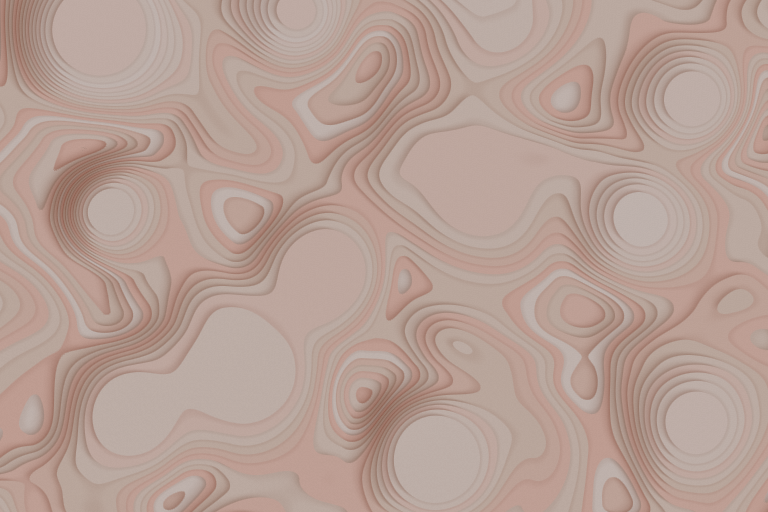
Reproduce this background procedurally as a WebGL 2 fragment shader.

```glsl
#version 300 es
precision highp float;
// Layered paper relief: a warped noise height field, with scattered flat round
// plateaus blended in, is cut into stacked sheets. Each sheet gets a blush or
// beige tone and casts a soft brown shadow on the sheets below it.

uniform vec2 u_resolution;
out vec4 fragColor;

float hash(vec2 p) {
    return fract(sin(dot(p, vec2(127.1, 311.7))) * 43758.5);
}

vec2 hash2(vec2 p) {
    return vec2(hash(p), hash(p + 37.3));
}

// Dot product of a random unit gradient with the offset from its corner
float corner(vec2 cell, vec2 offset) {
    float angle = 6.2832 * hash(cell);
    return dot(vec2(cos(angle), sin(angle)), offset);
}

float gradientNoise(vec2 p) {
    vec2 i = floor(p), f = p - i;
    vec2 u = f * f * f * (f * (f * 6.0 - 15.0) + 10.0);
    vec2 e = vec2(1, 0);
    return mix(mix(corner(i, f), corner(i + e, f - e), u.x),
               mix(corner(i + e.yx, f - e.yx), corner(i + 1.0, f - 1.0), u.x), u.y);
}

// Terrain height, measured in sheets
float height(vec2 p) {
    vec2 warp = vec2(gradientNoise(p * 3.0 + 8.0), gradientNoise(p * 3.0 + 41.0));
    vec2 q = p + 0.09 * warp;
    float h = 10.0 + 13.0 * gradientNoise(q * 3.7 + 3.0)
                   + 3.0 * gradientNoise(q * 7.0 + 19.0);

    // Round plateaus on a jittered grid, flat inside and sloping outside
    const float CELL = 0.36;
    vec2 home = floor(p / CELL);
    for (int y = -1; y <= 1; y++) {
        for (int x = -1; x <= 1; x++) {
            vec2 id = home + vec2(x, y);
            vec2 center = (id + 0.2 + 0.6 * hash2(id + 5.0)) * CELL;
            float size = hash(id + 71.0);
            float radius = mix(0.018, 0.075, size);
            float reach = radius + mix(0.10, 0.20, hash(id + 13.0));
            float top = floor(mix(15.0, 23.0, hash(id + 29.0))) + 0.5;
            float d = distance(p + 0.012 * warp, center);
            float slope = 1.0 - smoothstep(0.0, 1.0, (d - radius) / (reach - radius));
            h = mix(h, top, slope);
        }
    }
    return h;
}

vec3 sheetColor(float level) {
    vec3 pale = vec3(0.745, 0.697, 0.677);
    vec3 blush = vec3(0.743, 0.611, 0.568);
    vec3 sand = vec3(0.722, 0.648, 0.607);
    float pick = hash(vec2(level, 3.0));
    float wave = 0.5 + 0.5 * sin(level * 1.7);
    vec3 tone = mix(mix(blush, sand, smoothstep(0.2, 0.6, pick)), pale,
                    smoothstep(0.45, 0.95, 0.5 * pick + 0.5 * wave));
    return mix(tone, pale, smoothstep(15.0, 18.0, level) * 0.65);
}

void main() {
    vec2 p = gl_FragCoord.xy / u_resolution.y;
    float h = height(p);
    float level = floor(h);
    float rise = h - level;
    float edge = clamp(rise / max(fwidth(h), 0.0001), 0.0, 1.0);

    // Shadows for this sheet (x) and the one beneath it (y)
    vec2 towardLight = normalize(vec2(1.0, -0.45));
    vec2 nextSheet = vec2(level + 1.0, level);
    vec2 shadow = vec2(0);
    float total = 0.0;
    for (int i = 0; i < 9; i++) {
        float t = (float(i) + 0.5) / 9.0;
        float weight = 1.0 - 0.8 * t;
        vec2 excess = height(p + towardLight * 0.028 * t) - nextSheet;
        vec2 contact = 0.4 * clamp(excess * 4.0, 0.0, 1.0);
        vec2 stacked = 0.22 * clamp(excess - 0.7, 0.0, 3.0);
        shadow += weight * (contact + stacked);
        total += weight;
    }
    shadow *= 0.8 / total;

    // Soft contact darkening all round, then antialiased sheet edges
    shadow += 0.09 * vec2(smoothstep(0.65, 1.0, rise), 1.0);
    shadow = min(shadow, 1.0);
    vec3 shadowTint = vec3(0.62, 0.42, 0.33);
    vec3 upper = sheetColor(level) * mix(vec3(1), shadowTint, shadow.x);
    vec3 lower = sheetColor(level - 1.0) * mix(vec3(1), shadowTint, shadow.y);
    vec3 color = mix(lower, upper, edge);

    // Fine paper grain
    color += 0.012 * (hash(floor(p * 500.0)) - 0.5);
    fragColor = vec4(color, 1);
}
```
